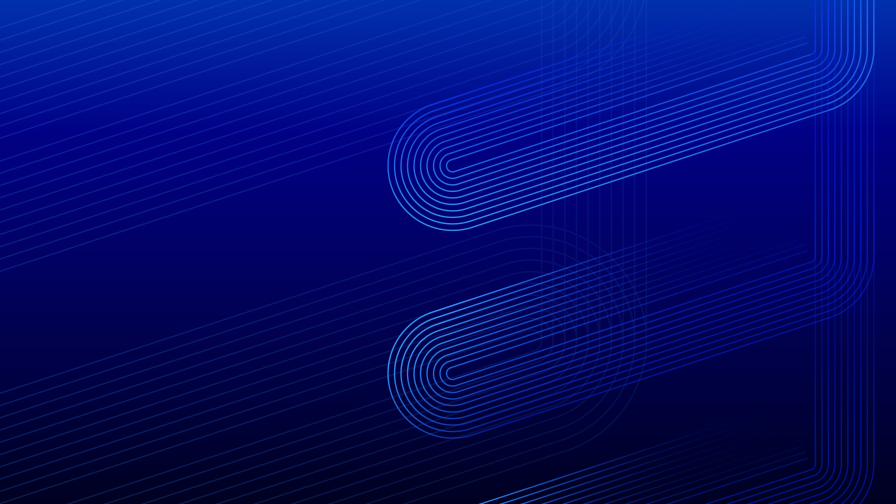
Give the GLSL for this background, as a Shadertoy shader.

```glsl
// Night-blue gradient crossed by slanted ribbons of thin, concentric lines.

// Lengths are in canvas heights, origin at the lower left.
const vec2 SLOPE = vec2(0.950, 0.312);        // direction of every slanted arm
const float LINE_COUNT = 10.0;
const float LINE_WIDTH = 0.0028;

const vec2 FRONT_CAP = vec2(0.898, 0.671);    // left turn of the top front ribbon
const float FRONT_LENGTH = 0.745;             // from the left turn to the bend
const float FRONT_PERIOD = 0.412;
const float FRONT_INNER = 0.0120;
const float FRONT_STEP = 0.0129;
const int FRONT_COUNT = 3;

const vec2 BACK_CAP = vec2(1.053, 1.049);     // right turn of the top back ribbon
const float BACK_PERIOD = 0.725;
const float BACK_INNER = 0.0215;
const float BACK_STEP = 0.0231;
const int BACK_COUNT = 2;

const vec3 SKY_TOP = vec3(0.005, 0.190, 0.680);
const vec3 SKY_MIDDLE = vec3(0.005, 0.005, 0.525);
const vec3 SKY_BOTTOM = vec3(0.000, 0.005, 0.130);
const float SKY_MIDDLE_HEIGHT = 0.74;

const vec3 FAINT_LINE = vec3(0.20, 0.50, 0.95);
const vec3 DEEP_LINE = vec3(0.02, 0.14, 0.86);
const vec3 BRIGHT_LINE = vec3(0.22, 0.64, 1.00);

// Smooth coverage of evenly spaced lines at a distance from the ribbon axis.
float lines(float dist, float inner, float spacing) {
    float pixel = 1.0 / iResolution.y;
    float index = clamp(round((dist - inner) / spacing), 0.0, LINE_COUNT - 1.0);
    float offset = abs(dist - inner - index * spacing);
    return clamp((0.5 * LINE_WIDTH - offset) / pixel + 0.5, 0.0, 1.0);
}

// Position along the slanted axis (x) and to its upper side (y).
vec2 slanted(vec2 q) {
    return vec2(dot(q, SLOPE), dot(q, vec2(-SLOPE.y, SLOPE.x)));
}

vec3 background(float height) {
    vec3 lower = mix(SKY_BOTTOM, SKY_MIDDLE, clamp(height / SKY_MIDDLE_HEIGHT, 0.0, 1.0));
    float upper = clamp((height - SKY_MIDDLE_HEIGHT) / (1.0 - SKY_MIDDLE_HEIGHT), 0.0, 1.0);
    return mix(lower, SKY_TOP, upper);
}

// Wide, faint ribbon: arm from the left, round cap, verticals rising from it.
float backRibbon(vec2 q) {
    vec2 s = slanted(q);
    float arm = lines(s.x < 0.0 ? abs(s.y) : length(q), BACK_INNER, BACK_STEP);
    float rise = q.y > 0.0 ? lines(q.x, BACK_INNER, BACK_STEP) : 0.0;
    float armFade = mix(0.20, 0.11, smoothstep(-0.9, 0.1, s.x));
    return max(arm * armFade, rise * 0.10);
}

// Narrow ribbon: round cap, slanted arm, bend, then verticals.
// Returns the line colour with its opacity.
vec4 frontRibbon(vec2 q, int row) {
    vec2 s = slanted(q);
    vec2 bend = q - SLOPE * FRONT_LENGTH;
    float dist = bend.y < 0.0 ? length(bend) : bend.x;
    if (s.x < 0.0) dist = length(q);
    else if (s.x < FRONT_LENGTH) dist = abs(s.y);

    // The top row shines along its lower edge, the others along the upper.
    bool top = row == 0;
    float radius = FRONT_INNER + FRONT_STEP * LINE_COUNT;
    float across = clamp(0.5 + 0.5 * s.y / radius, 0.0, 1.0);
    float edge = top ? 1.0 - across : across;
    float reach = 1.0 - smoothstep(0.0, top ? 1.5 : 0.62, s.x);
    float capGlow = 1.0 - smoothstep(-0.12, 0.12, s.x);
    float glow = clamp(edge * reach + 0.3 * capGlow, 0.0, 1.0);

    // Upper arms and rising verticals fade with distance.
    float opacity = top ? 0.85 : mix(0.50, 0.90, glow);
    if (s.x < FRONT_LENGTH) {
        float fade = 1.0 - smoothstep(0.05, FRONT_LENGTH, s.x);
        opacity *= mix(1.0, fade, smoothstep(-0.02, 0.06, s.y));
    } else {
        opacity *= 1.0 - 0.5 * smoothstep(0.0, 0.30, bend.y);
        glow = top ? 0.55 * smoothstep(0.0, radius, dist) + 0.1 : 0.0;
    }
    float coverage = lines(dist, FRONT_INNER, FRONT_STEP);
    return vec4(mix(DEEP_LINE, BRIGHT_LINE, glow), coverage * opacity);
}

void mainImage(out vec4 fragColor, in vec2 fragCoord) {
    vec2 p = fragCoord / iResolution.y;
    vec3 color = background(p.y);

    for (int i = 0; i < BACK_COUNT; i++) {
        vec2 cap = BACK_CAP - vec2(0.0, BACK_PERIOD * float(i));
        color = mix(color, FAINT_LINE, backRibbon(p - cap));
    }
    for (int i = FRONT_COUNT - 1; i >= 0; i--) {
        vec2 cap = FRONT_CAP - vec2(0.0, FRONT_PERIOD * float(i));
        vec4 ribbon = frontRibbon(p - cap, i);
        color = mix(color, ribbon.rgb, ribbon.a);
    }
    fragColor = vec4(color, 1.0);
}
```
